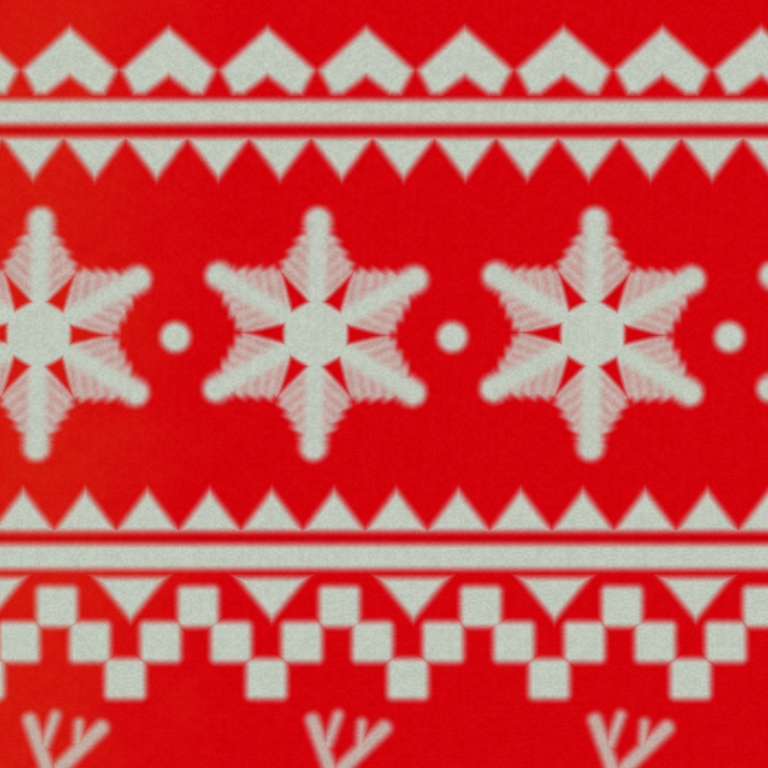
A Shadertoy shader for this pattern:

```glsl
// Red winter knit print: soft pale bands of zigzags, snowflakes, checks and antlers.

const float PI = 3.14159265;
const vec3 RED = vec3(0.825, 0.008, 0.045);
const vec3 WARM_RED = vec3(0.83, 0.11, 0.06);
const vec3 DARK_RED = vec3(0.70, 0.0, 0.06);
const vec3 PALE = vec3(0.755, 0.785, 0.735);
const vec3 PINK = vec3(0.78, 0.55, 0.54);

float hash(vec2 p) {
    return fract(sin(dot(p, vec2(127.1, 311.7))) * 43758.5453);
}

float noise(vec2 p) {
    vec2 i = floor(p), f = fract(p);
    f = f * f * (3.0 - 2.0 * f);
    return mix(mix(hash(i), hash(i + vec2(1, 0)), f.x),
               mix(hash(i + vec2(0, 1)), hash(i + vec2(1, 1)), f.x), f.y);
}

float fbm(vec2 p) {
    float sum = 0.0, amp = 0.5;
    for (int i = 0; i < 4; i++) {
        sum += amp * noise(p);
        p *= 2.1;
        amp *= 0.5;
    }
    return sum;
}

// Signed offset from the nearest repeat centre
float repeatAt(float x, float phase, float period) {
    return mod(x - phase + 0.5 * period, period) - 0.5 * period;
}

float ink(float d, float soft) {
    return smoothstep(soft, -soft, d);
}

// Triangle with its base at y = 0 and its apex at y = height
float triangle(vec2 p, float halfBase, float height) {
    float side = (abs(p.x) * height + (p.y - height) * halfBase) / length(vec2(halfBase, height));
    return max(-p.y, side);
}

float roundBox(vec2 p, float halfSize, float radius) {
    vec2 q = abs(p) - halfSize + radius;
    return length(max(q, 0.0)) + min(max(q.x, q.y), 0.0) - radius;
}

float capsule(vec2 p, vec2 a, vec2 b, float radius) {
    vec2 ab = b - a;
    return length(p - a - ab * clamp(dot(p - a, ab) / dot(ab, ab), 0.0, 1.0)) - radius;
}

// Arrowhead pointing up, apex at the origin, y downward
float chevron(vec2 p) {
    float x = abs(p.x);
    float roof = (x * 0.9 - p.y) * 0.74;
    float notch = (p.y - 6.3 - x * 0.75) * 0.8;
    float heel = (x + p.y * 0.55 - 9.2) * 0.87;
    return max(max(roof, notch), max(heel, p.y - 8.6));
}

// x: coverage, y: paleness of the needles
vec2 snowflake(vec2 p) {
    float r = length(p);
    float angle = atan(p.x, -p.y) - 0.02;
    float fold = abs(mod(angle + PI / 6.0, PI / 3.0) - PI / 6.0);
    vec2 arm = r * vec2(cos(fold), sin(fold));
    vec2 gap = r * vec2(cos(PI / 6.0 - fold), sin(PI / 6.0 - fold));
    float leaf = (arm.y - 4.9 + (arm.x - 8.6) * 0.62 - 0.22 * sin(arm.x * 4.2)) * 0.85;
    leaf = max(leaf, arm.x - 14.6);
    float d = min(leaf, length(arm - vec2(14.6, 0.0)) - 1.9);
    float slit = max(gap.y - 1.15 * (9.0 - gap.x) / 4.7, 4.2 - gap.x);
    float cover = ink(d, 0.75) * (1.0 - ink(slit, 0.45));
    float needles = 0.6 + 0.4 * sin((arm.x - arm.y * 0.8) * 3.6);
    float side = smoothstep(0.5, 1.9, arm.y) * smoothstep(3.2, 5.2, r);
    return vec2(cover, 1.0 - side * mix(0.85, 0.4, needles));
}

float antlers(vec2 p) {
    float d = capsule(p, vec2(-3.9, -6.2), vec2(-1.5, 0.5), 0.95);
    d = min(d, capsule(p, vec2(-0.6, -6.8), vec2(-2.0, -3.0), 0.7));
    d = min(d, capsule(p, vec2(5.4, -5.2), vec2(0.0, 0.0), 1.0));
    return min(d, capsule(p, vec2(2.5, -5.8), vec2(2.3, -2.6), 0.65));
}

void mainImage(out vec4 fragColor, in vec2 fragCoord) {
    // Percent of the canvas, measured down from the top
    vec2 p = vec2(fragCoord.x, iResolution.y - fragCoord.y) / iResolution.y * 100.0;
    float soft = 0.75;

    // Zigzag borders and checks
    float d = chevron(vec2(repeatAt(p.x, 9.1, 12.86), p.y - 3.6));
    d = min(d, triangle(vec2(repeatAt(p.x, 4.3, 8.04), p.y - 17.9), 4.1, 5.4));
    d = min(d, triangle(vec2(repeatAt(p.x, 3.0, 8.1), 69.2 - p.y), 4.1, 5.4));
    d = min(d, triangle(vec2(repeatAt(p.x, 53.8, 18.4), p.y - 75.2), 4.6, 5.6));
    d = min(d, roundBox(vec2(repeatAt(p.x, 44.2, 18.4), p.y - 79.0), 2.7, 0.8));
    d = min(d, roundBox(vec2(repeatAt(p.x, 57.7, 9.2), p.y - 83.6), 2.7, 0.8));
    d = min(d, roundBox(vec2(repeatAt(p.x, 53.1, 18.4), p.y - 88.4), 2.7, 0.8));

    // Straight bands, dots and antlers
    d = min(d, min(abs(p.y - 14.6) - 1.6, abs(p.y - 72.5) - 1.65));
    d = min(d, length(vec2(repeatAt(p.x, 58.9, 36.07), p.y - 43.9)) - 1.95);
    float cover = ink(d, soft);
    cover = max(cover, 0.85 * ink(antlers(vec2(repeatAt(p.x, 44.6, 36.8), p.y - 100.0)), soft));
    vec2 flake = snowflake(vec2(repeatAt(p.x, 41.1, 36.07), p.y - 43.5));

    // Worn red ground, warmer at the left
    float wear = smoothstep(30.0, 5.0, p.x + 22.0 * (fbm(p * 0.12) - 0.5));
    vec3 color = mix(RED, WARM_RED, wear * (0.55 + 0.5 * fbm(p * 0.5)));
    float seam = min(abs(p.y - 17.0), abs(p.y - 70.2));
    color = mix(color, DARK_RED, 0.6 * ink(seam - 0.25, 0.4));

    // Pale ink and cloth grain
    color = mix(color, PALE, cover);
    color = mix(color, mix(PINK, PALE, flake.y), flake.x);
    float grain = noise(p * 3.5) + 0.5 * noise(p * 1.3 + 40.0) - 0.75;
    color += grain * mix(0.025, 0.05, max(cover, flake.x));
    fragColor = vec4(clamp(color, 0.0, 1.0), 1.0);
}
```
